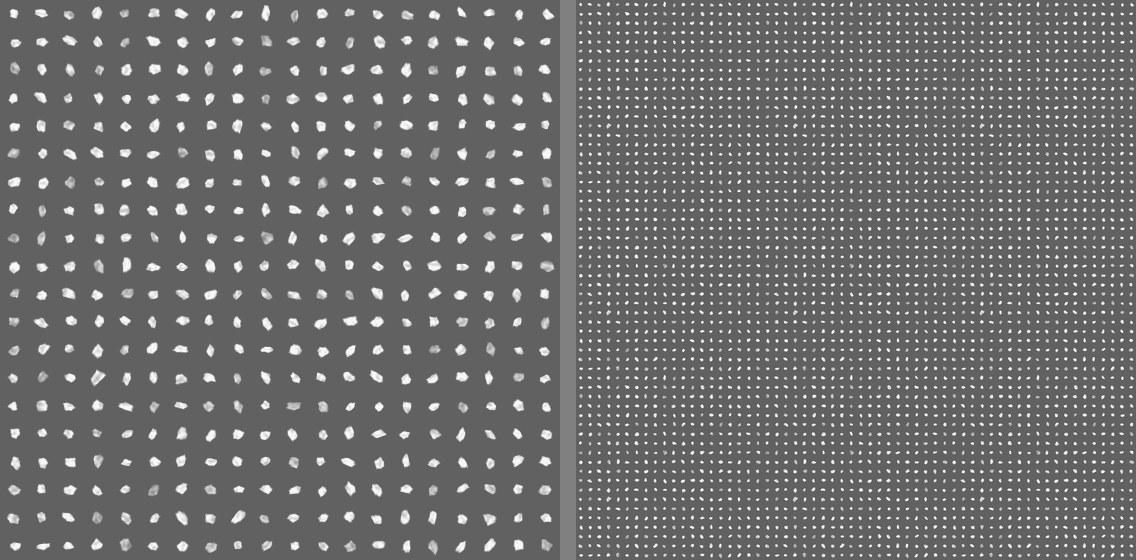
Left, the tile; right, the same tile 3 across and 3 down.
Give the GLSL for this pattern, as a WebGL 1 fragment shader.

```glsl
precision highp float;

uniform vec2 u_resolution;

vec2 hash2(vec2 p) {
  vec2 q = vec2(dot(p, vec2(127.1, 311.7)), dot(p, vec2(269.5, 183.3)));
  return fract(sin(q) * 43758.55);
}

float cornerSlope(vec2 corner, vec2 offset) {
  float angle = 6.2832 * hash2(corner).x;
  return dot(vec2(cos(angle), sin(angle)), offset);
}

float gradientNoise(vec2 p) {
  vec2 i = floor(p);
  vec2 f = p - i;
  vec2 u = f * f * f * (f * (f * 6.0 - 15.0) + 10.0);
  vec2 e = vec2(1.0, 0.0);
  float low = mix(cornerSlope(i, f), cornerSlope(i + e.xy, f - e.xy), u.x);
  float high = mix(cornerSlope(i + e.yx, f - e.yx), cornerSlope(i + e.xx, f - e.xx), u.x);
  return mix(low, high, u.y);
}

// Signed distance to an irregular pebble: random half planes, slightly wobbled
float pebble(vec2 p, vec2 id) {
  float d = -1.0;
  for (int i = 0; i < 7; i++) {
    float k = float(i);
    vec2 rnd = hash2(id + 31.7 * (k + 1.0));
    float angle = (k + 0.8 * rnd.x) * 6.2832 / 7.0;
    float side = dot(p, vec2(cos(angle), sin(angle))) - mix(0.135, 0.205, rnd.y);
    // Smooth maximum rounds the corners
    float h = max(0.03 - abs(d - side), 0.0);
    d = max(d, side) + h * h / 0.12;
  }
  return d + 0.03 * gradientNoise(p * 9.0 + id * 7.3);
}

void main() {
  // 20 x 20 cells; each pebble stays inside its own cell, so the edges wrap
  vec2 grid = gl_FragCoord.xy / u_resolution * 20.0;
  vec2 id = floor(grid);
  vec2 place = hash2(id + 3.1);
  vec2 form = hash2(id + 57.3);
  vec2 light = hash2(id + 91.9);

  // Jitter, turn, stretch and size
  vec2 p = fract(grid) - 0.5 - 0.1 * (place - 0.5);
  float turn = 6.2832 * form.x;
  p = mat2(cos(turn), -sin(turn), sin(turn), cos(turn)) * p;
  float stretch = mix(1.0, 1.3, form.y);
  p *= vec2(stretch, 1.0 / stretch) / mix(0.85, 1.13, light.x);

  float soft = max(0.035, 12.0 / u_resolution.y);
  float cover = 1.0 - smoothstep(-soft, soft, pebble(p, id));

  // Mostly white, a few dim, with uneven shading inside
  float shade = 0.96 - 0.28 * pow(light.y, 4.0);
  shade += 0.3 * gradientNoise(p * 6.0 + id * 5.7 + 2.4) + 0.35 * p.x * light.y;
  shade = clamp(shade, 0.53, 0.97);

  gl_FragColor = vec4(vec3(mix(0.38, shade, cover)), 1.0);
}
```
